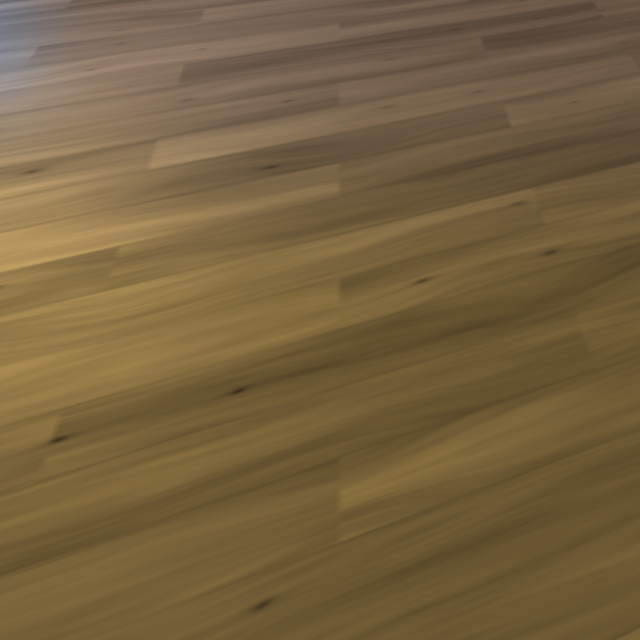
A WebGL 1 fragment shader for this texture:

```glsl
precision highp float;
uniform vec2 u_resolution;

// Perspective: where plank edges and plank ends converge
const vec2 EDGE_VANISH = vec2(3.9, 1.45);
const vec2 END_VANISH = vec2(0.53, 1.58);

// Plank layout in floor units
const float ROW_WIDTH = 0.24;
const float ROW_START = 2.36;
const float PLANK_LENGTH = 1.05;
const float STAGGER = 0.35;
const float EDGE_BLUR = 0.012;
const float END_BLUR = 0.006;

// Wood
const float PLANK_VARIATION = 0.20;
const float BAND_STRENGTH = 0.42;
const float GRAIN_STRENGTH = 0.20;
const float SEAM_STRENGTH = 0.05;
const float KNOT_CELL = 0.21;
const float KNOT_CHANCE = 0.42;
const float KNOT_STRENGTH = 0.34;
const vec3 NEAR_WOOD = vec3(0.455, 0.371, 0.212);
const vec3 FAR_WOOD = vec3(0.405, 0.335, 0.268);

// Light falling on the floor
const vec3 WARM_GLOW = vec3(0.21, 0.175, 0.115);
const vec3 GREY_HAZE = vec3(0.055, 0.055, 0.075);
const vec3 BLUE_GLOW = vec3(-0.03, 0.07, 0.20);

float hash(vec2 p) {
  return fract(sin(dot(p, vec2(127.1, 311.7))) * 43758.5);
}

float noise(vec2 p) {
  vec2 i = floor(p);
  vec2 f = fract(p);
  f = f * f * (3.0 - 2.0 * f);
  return mix(mix(hash(i), hash(i + vec2(1.0, 0.0)), f.x),
             mix(hash(i + vec2(0.0, 1.0)), hash(i + vec2(1.0, 1.0)), f.x), f.y);
}

float fbm(vec2 p) {
  float sum = 0.0;
  float amp = 0.5;
  for (int i = 0; i < 3; i++) {
    sum += amp * noise(p);
    p = p * vec2(1.9, 2.1) + 17.3;
    amp *= 0.5;
  }
  return sum / 0.875;
}

// Brightness offset of one plank; floorPos is (along, row units)
float plankTone(vec2 plank, vec2 floorPos, float grainFade) {
  vec2 seed = 40.0 * vec2(hash(plank), hash(plank + 5.7));
  float wave = 0.35 * noise(floorPos * vec2(4.0, 1.0) + seed);
  vec2 p = floorPos + vec2(0.0, wave) + seed;
  float tone = PLANK_VARIATION * (hash(plank + 2.3) - 0.5);
  tone += BAND_STRENGTH * (fbm(p * vec2(1.7, 2.3)) - 0.5);
  tone += GRAIN_STRENGTH * grainFade * (fbm(p * vec2(8.0, 11.0)) - 0.5);
  return tone;
}

// One row of planks, blended softly across the plank ends
float rowTone(float row, vec2 floorPos, float grainFade) {
  float run = (floorPos.x - STAGGER * row) / PLANK_LENGTH;
  float joint = floor(run + 0.5);
  float side = smoothstep(-END_BLUR, END_BLUR, run - joint);
  return mix(plankTone(vec2(joint - 1.0, row), floorPos, grainFade),
             plankTone(vec2(joint, row), floorPos, grainFade), side);
}

// Small dark knots with a streak along the grain
float knots(vec2 floorPos) {
  vec2 p = floorPos / vec2(KNOT_CELL, 1.0);
  vec2 cell = floor(p);
  vec2 centre = vec2(0.35 + 0.3 * hash(cell + 3.1), 0.3 + 0.4 * hash(cell + 8.4));
  vec2 d = (fract(p) - centre) * vec2(KNOT_CELL, 1.0);
  d.y += 0.03 * (noise(floorPos * vec2(60.0, 9.0)) - 0.5);
  float size = mix(0.6, 1.1, hash(cell + 6.2));
  vec2 core = d / (size * vec2(0.014, 0.055));
  vec2 streak = d / (size * vec2(0.036, 0.075));
  float present = step(hash(cell + 1.9), KNOT_CHANCE);
  return present * (0.65 * exp(-dot(core, core)) + 0.35 * exp(-dot(streak, streak)));
}

float spot(vec2 uv, vec2 centre, vec2 spread) {
  vec2 d = (uv - centre) / spread;
  return exp(-dot(d, d));
}

void main() {
  vec2 uv = gl_FragCoord.xy / u_resolution;

  // Project onto the floor
  float tilt = (EDGE_VANISH.y - END_VANISH.y) / (EDGE_VANISH.x - END_VANISH.x);
  float depth = END_VANISH.y + tilt * (uv.x - END_VANISH.x) - uv.y;
  float along = (uv.x - END_VANISH.x) / depth;
  float across = ((EDGE_VANISH.x - uv.x) / depth - ROW_START) / ROW_WIDTH;
  vec2 floorPos = vec2(along, across);

  // Planks, seams and knots
  float grainFade = smoothstep(0.45, 1.1, depth);
  float blur = EDGE_BLUR * 3.0 / (depth * depth);
  float edge = floor(across + 0.5);
  float side = smoothstep(-blur, blur, across - edge);
  float tone = mix(rowTone(edge - 1.0, floorPos, grainFade),
                   rowTone(edge, floorPos, grainFade), side);
  tone -= SEAM_STRENGTH * exp(-pow((across - edge) / (blur + 0.02), 2.0));
  tone -= KNOT_STRENGTH * knots(floorPos) * mix(0.25, 1.0, grainFade);

  // Room light
  vec3 color = mix(NEAR_WOOD, FAR_WOOD, smoothstep(0.5, 1.0, uv.y));
  color *= mix(1.06, 0.94, uv.x);
  color += WARM_GLOW * spot(uv, vec2(-0.04, 0.63), vec2(0.33, 0.25));
  color += GREY_HAZE * spot(uv, vec2(0.22, 0.88), vec2(0.42, 0.22));
  color += BLUE_GLOW * spot(uv, vec2(-0.03, 0.94), vec2(0.11, 0.13));
  gl_FragColor = vec4(clamp(color * (1.0 + tone), 0.0, 1.0), 1.0);
}
```
